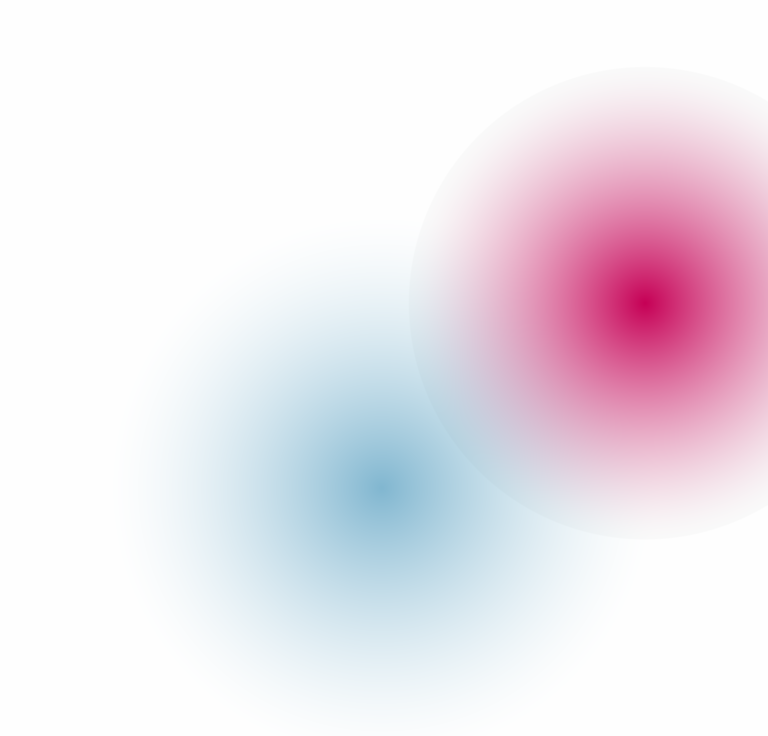
Reproduce this background procedurally as a Shadertoy shader.

```glsl
// Two soft radial glows, pale blue and magenta, on a white ground.

// Glow strength: 1 at the centre, easing to 0 at the rim (t = 1).
float falloff(float t, float power) {
    return pow(clamp(1.0 - t, 0.0, 1.0), power);
}

void mainImage(out vec4 fragColor, in vec2 fragCoord) {
    // Canvas heights as the unit, so the glows stay round.
    vec2 p = fragCoord / iResolution.y;
    float aspect = iResolution.x / iResolution.y;
    float pixel = 1.0 / iResolution.y;

    vec3 color = vec3(0.997);

    // Wide blue glow, fading fully into the ground.
    float blueT = length(p - vec2(0.497 * aspect, 0.337)) / 0.38;
    color = mix(color, vec3(0.505, 0.715, 0.815), falloff(blueT, 1.6));

    // Magenta glow with a faint grey veil that ends at a visible rim.
    float pinkDist = length(p - vec2(0.840 * aspect, 0.588));
    float pinkT = pinkDist / 0.321;
    float disc = 1.0 - smoothstep(0.321 - pixel, 0.321 + pixel, pinkDist);
    color = mix(color, vec3(0.775, 0.0, 0.335), falloff(pinkT, 1.45));
    color *= 1.0 - 0.02 * disc * smoothstep(0.0, 0.8, pinkT);

    fragColor = vec4(color, 1.0);
}
```
